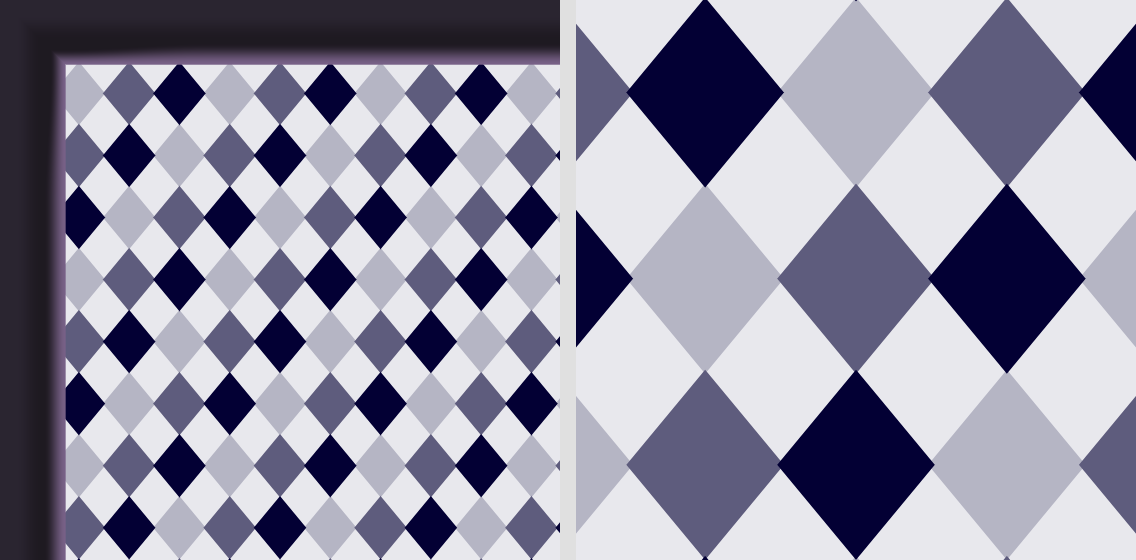
Left, the full canvas; right, a detail of the centre.
Write a Shadertoy shader that draws this pattern.

```glsl
// Draws the corner of a three-tone diamond cloth in a dark, softly lit frame.
// Diamonds sit on a rectangular lattice; their tone cycles along diagonals.
// The frame is shaded by its mitred distance from the cloth's edge.

#define PITCH      vec2(0.0898, 0.1108)   // spacing of diamond centres
#define HALF_SIZE  vec2(0.0469, 0.0566)   // half width and height of a diamond
#define CENTRE     vec2(0.5, 0.5008)      // centre of the middle diamond
#define CORNER     vec2(0.1172, 0.8845)   // upper left corner of the cloth
#define GROUND     vec3(0.91, 0.91, 0.93)
#define PALE       vec3(0.71, 0.71, 0.77)
#define SLATE      vec3(0.37, 0.36, 0.49)
#define NAVY       vec3(0.01, 0.00, 0.205)
#define FRAME      vec3(0.165, 0.145, 0.19)
#define SHADOW     vec3(0.118, 0.10, 0.13)
#define GLOW       vec3(0.47, 0.38, 0.53)
#define GLOW_WIDTH 0.038

// Signed distance to a diamond at the origin with half size h.
float diamond(vec2 p, vec2 h) {
    vec2 q = abs(p) / h;
    return (q.x + q.y - 1.0) * h.x * h.y / length(h);
}

// Antialiased coverage of the inside of a shape.
float coverage(float dist, float pixel) {
    return 1.0 - smoothstep(-0.6 * pixel, 0.6 * pixel, dist);
}

vec3 toneColour(int tone) {
    return tone == 0 ? PALE : (tone == 1 ? SLATE : NAVY);
}

// Paints pale, slate, then navy, so darker tips overlap lighter ones.
vec3 cloth(vec2 uv, float pixel) {
    vec2 p = uv - CENTRE;
    vec2 nearest = floor(p / PITCH + 0.5);
    vec3 colour = GROUND;
    for (int tone = 0; tone < 3; tone++) {
        for (int row = -1; row <= 1; row++) {
            vec2 cell = nearest + vec2(0.0, float(row));
            // Each row holds one nearby diamond of this tone.
            cell.x += mod(float(tone) + cell.y - cell.x, 3.0) - 1.0;
            float dist = diamond(p - cell * PITCH, HALF_SIZE);
            colour = mix(colour, toneColour(tone), coverage(dist, pixel));
        }
    }
    return colour;
}

// Shadowed groove and a lilac glow that narrows towards the corner.
vec3 frame(vec2 outside) {
    float depth = max(max(outside.x, outside.y), 0.0);
    float along = max(-min(outside.x, outside.y), 0.0);
    float width = GLOW_WIDTH * mix(0.72, 1.0, smoothstep(0.0, 0.25, along));
    vec3 colour = mix(SHADOW, FRAME, smoothstep(0.045, 0.09, depth));
    return mix(colour, GLOW, 1.0 - smoothstep(0.0, width, depth));
}

void mainImage(out vec4 fragColor, in vec2 fragCoord) {
    float pixel = 1.0 / iResolution.y;
    vec2 uv = fragCoord * pixel;
    // Positive components lie left of or above the cloth.
    vec2 outside = vec2(CORNER.x - uv.x, uv.y - CORNER.y);
    float inside = coverage(max(outside.x, outside.y), pixel);
    vec3 colour = mix(frame(outside), cloth(uv, pixel), inside);
    fragColor = vec4(colour, 1.0);
}
```
